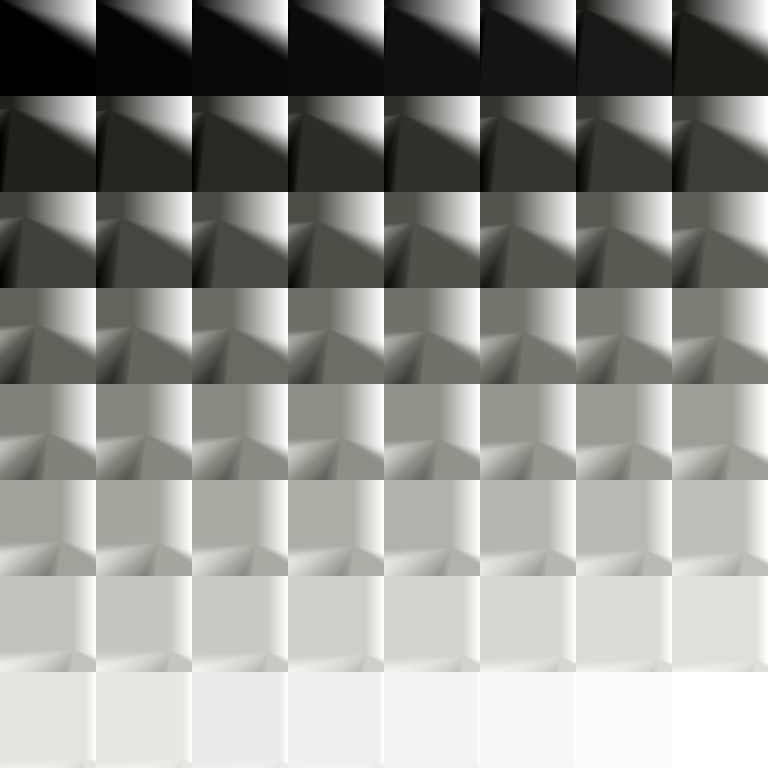
This pattern is drawn by a three.js fragment shader. Its source:

```glsl
varying vec2 vUv;

#define TILES 8.0
#define TINT 0.12
#define GLOW_FULL 0.2
#define GLOW_END 0.67
#define SHEEN_PEAK 0.25
#define SHEEN_END 1.0
#define SHADE_START 0.65
#define SHADE_FULL 2.7
#define SHADE_FADE 5.0
#define SHADE_END 12.0

// Warm grey ramp, neutral at both ends
vec3 warmGrey(float level) {
  return vec3(level, level, level - TINT * level * (1.0 - level));
}

// Rises from a to b, then falls from c to d
float band(float a, float b, float c, float d, float x) {
  return smoothstep(a, b, x) * (1.0 - smoothstep(c, d, x));
}

// One tile: p runs right and down, the apex sits on the diagonal at level
vec3 facetTile(vec2 p, float level) {
  vec3 color = warmGrey(level);
  vec2 d = p - level;
  float slope = d.y / max(abs(d.x), 1e-4);

  if (d.x > 0.0) {
    // White glow towards the right edge, cut off by a slanted ray
    float reach = d.x / max(1.0 - level, 1e-4);
    float glow = 1.0 - smoothstep(GLOW_FULL, GLOW_END, slope);
    return mix(color, vec3(1.0), reach * glow);
  }

  // Light and dark fans below the apex, stronger towards the left edge
  float reach = -d.x / max(level, 1e-4);
  float sheen = band(0.0, SHEEN_PEAK, SHEEN_PEAK, SHEEN_END, slope);
  float shade = band(SHADE_START, SHADE_FULL, SHADE_FADE, SHADE_END, slope);
  color = mix(color, vec3(1.0), -d.x * sheen);
  return color * (1.0 - reach * shade);
}

// Tiles are ordered left to right, then top to bottom
vec3 facetGrid(vec2 uv) {
  vec2 grid = clamp(vec2(uv.x, 1.0 - uv.y), 0.0, 0.99999) * TILES;
  vec2 cell = floor(grid);
  float level = (cell.y * TILES + cell.x) / (TILES * TILES - 1.0);
  return facetTile(fract(grid), level);
}

void main() {
  // Four samples per pixel smooth the tile edges
  vec2 footprint = fwidth(vUv);
  vec3 color = vec3(0.0);
  for (int i = 0; i < 4; i++) {
    vec2 corner = vec2(mod(float(i), 2.0), floor(float(i) / 2.0));
    color += facetGrid(vUv + (corner - 0.5) * 0.5 * footprint);
  }
  gl_FragColor = vec4(color / 4.0, 1.0);
}
```
